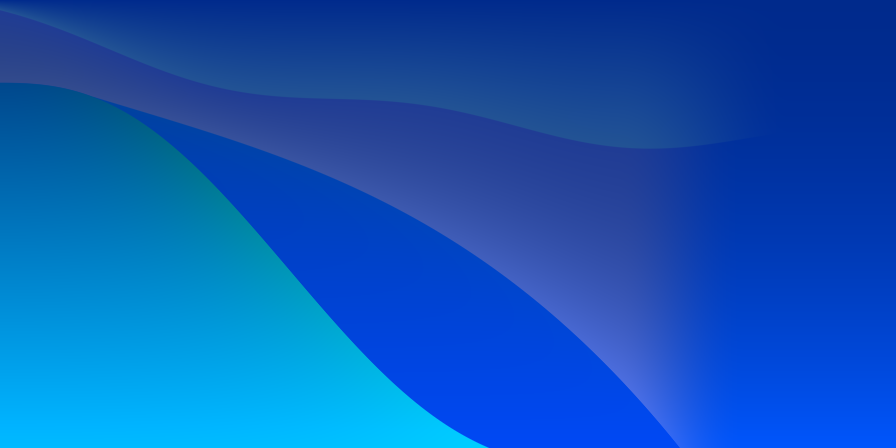
Write a Shadertoy shader that draws this background.

```glsl
const vec3 SKY_TOP = vec3(0.0, 0.165, 0.55);
const vec3 SKY_BOTTOM = vec3(0.0, 0.335, 0.99);
const vec3 HAZE = vec3(0.135, 0.325, 0.58);
const vec3 VIOLET = vec3(0.125, 0.235, 0.58);
const vec3 RIM_TOP = vec3(0.17, 0.255, 0.46);
const vec3 RIM_BOTTOM = vec3(0.32, 0.46, 0.95);
const vec3 BLUE_TOP = vec3(0.0, 0.21, 0.56);
const vec3 BLUE_BOTTOM = vec3(0.0, 0.285, 0.96);
const vec3 BLUE_RIM = vec3(0.0, 0.04, -0.04);
const vec3 TEAL_TOP = vec3(0.0, 0.28, 0.55);
const vec3 TEAL_BOTTOM = vec3(0.0, 0.73, 1.03);
const float SHORE = 0.185;      // depth of the teal crest
const float SPLIT = 0.208;      // where the blue wave leaves the teal one
const vec2 HAZE_FADE = vec2(1.38, 1.76);
const vec2 VIOLET_FADE = vec2(1.38, 1.66);

// Wave edges: depth below the top, for x from 0 to 2
float hazeEdge(float x) {
    float t = x - 0.72;
    return 0.22 + t * (0.19 - t * (0.0825 + 0.015 * t)) - 0.0238 * sin(6.83 * t);
}

float tealEdge(float x) {
    return SHORE + x * x * (0.214 + x * (3.238 + x * (-3.931 + 1.245 * x)));
}

float blueEdge(float x) {
    float edge = 0.1487 + x * (0.3516 + x * (-0.1765 + 0.2071 * x));
    return x < SPLIT ? tealEdge(x) : edge;
}

float below(float depth, float edge) {
    float blur = 0.8 / iResolution.y;
    return smoothstep(-blur, blur, depth - edge);
}

void mainImage(out vec4 fragColor, in vec2 fragCoord) {
    vec2 uv = fragCoord / iResolution.xy;
    float x = 2.0 * uv.x;
    float depth = 1.0 - uv.y;
    float haze = hazeEdge(x);
    float blue = blueEdge(x);
    float teal = tealEdge(x);

    // Open background
    vec3 sky = mix(SKY_TOP, SKY_BOTTOM, pow(depth, 1.7));

    // Haze gathering above the first edge
    float hazeAmount = clamp(depth / max(haze, 0.01), 0.0, 1.0);
    hazeAmount *= 1.0 - smoothstep(HAZE_FADE.x, HAZE_FADE.y, x);
    vec3 color = mix(sky, HAZE, hazeAmount);

    // Violet band, brighter toward the blue wave
    float across = clamp((depth - haze) / max(blue - haze, 0.01), 0.0, 1.0);
    vec3 violet = mix(VIOLET, mix(RIM_TOP, RIM_BOTTOM, depth), across);
    violet = mix(violet, sky, smoothstep(VIOLET_FADE.x, VIOLET_FADE.y, x));
    color = mix(color, violet, below(depth, haze));

    // Blue wave with a soft rim
    vec3 blueColor = mix(BLUE_TOP, BLUE_BOTTOM, depth);
    blueColor += BLUE_RIM * exp(-max(depth - blue, 0.0) / 0.1) * (1.0 - depth);
    color = mix(color, blueColor, below(depth, blue));

    // Teal wave, greener along its slope
    vec3 tealColor = mix(TEAL_TOP, TEAL_BOTTOM, (depth - SHORE) / (1.0 - SHORE));
    float slopeGlow = exp(-max(depth - teal, 0.0) / 0.25) * smoothstep(0.0, 0.6, x);
    tealColor += slopeGlow * vec3(0.0, 0.08, -0.2 * (1.0 - depth));
    color = mix(color, tealColor, below(depth, teal));

    fragColor = vec4(clamp(color, 0.0, 1.0), 1.0);
}
```
